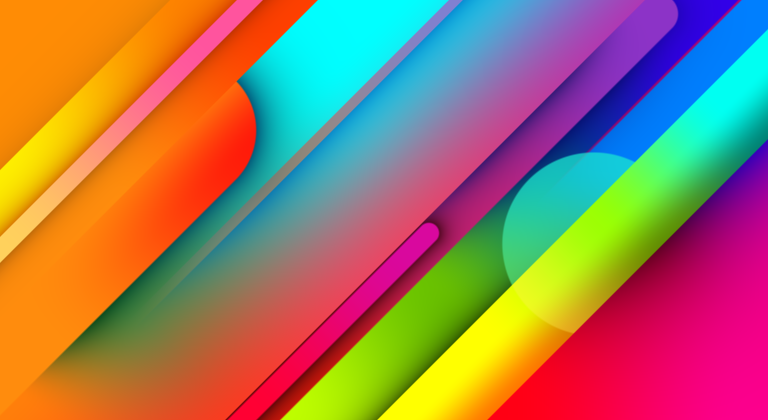
Reproduce this background procedurally as a WebGL 1 fragment shader.

```glsl
precision highp float;
// Overlapping diagonal ribbons, round-ended bars and a translucent disc in vivid gradients.
// Two rotated axes drive everything: "s" crosses the ribbons, "t" runs along them;
// layers are painted back to front with exponential soft shadows.
uniform vec2 u_resolution;

float blur; // antialiasing half width

float past(float d) { return smoothstep(-blur, blur, d); }

float shadow(float d, float width) { return exp(-max(d, 0.0) / width); }

// Distance to a round-ended bar reaching from its tip centre to the lower left
float bar(vec2 p, vec2 tip, float radius) {
  vec2 q = p - tip;
  float along = (q.x + q.y) * 0.7071;
  float across = (q.x - q.y) * 0.7071;
  return length(vec2(max(along, 0.0), across)) - radius;
}

// Three-colour gradient with its stops at x0, x1 and x2
vec3 ramp(vec3 a, vec3 b, vec3 c, float x0, float x1, float x2, float x) {
  return mix(mix(a, b, smoothstep(x0, x1, x)), c, smoothstep(x1, x2, x));
}

// Wide central ribbon: orange to cyan on the left, red to violet on the right
vec3 centralField(float s, float t) {
  vec3 left = ramp(vec3(1.0, 0.5, 0.04), vec3(0.3, 0.62, 0.3), vec3(0.0, 1.0, 1.0), 0.12, 0.6, 1.65, t);
  vec3 right = ramp(vec3(1.0, 0.22, 0.12), vec3(0.94, 0.26, 0.38), vec3(0.7, 0.2, 0.7), 0.5, 1.3, 2.5, t);
  return mix(left, right, smoothstep(0.95, 1.6, s));
}

// Green floor turning into deep blue, with a brighter blue lane
vec3 rightFloor(float s, float t) {
  vec3 low = ramp(vec3(0.75, 1.0, 0.0), vec3(0.42, 0.77, 0.0), vec3(0.06, 0.58, 0.4), 0.7, 1.35, 1.8, t);
  vec3 deep = mix(vec3(0.0, 0.25, 0.6), vec3(0.2, 0.0, 0.92), smoothstep(1.9, 2.5, t));
  float high = smoothstep(1.75, 2.1, t);
  vec3 c = mix(low, deep, smoothstep(1.65, 2.1, t));
  c = mix(c, vec3(0.0, 0.5, 1.0), past(s - 1.762) * high);
  float seam = past(0.004 - abs(s - 1.762));
  return mix(c, vec3(0.75, 0.0, 0.4), seam * smoothstep(1.8, 2.2, t) * 0.85);
}

void main() {
  vec2 p = gl_FragCoord.xy / u_resolution.y;
  float s = p.x - p.y + 1.0;
  float t = p.x + p.y;
  blur = 1.2 / u_resolution.y;

  // Central ribbon with its thin raised strip
  vec3 c = centralField(s, t);
  float stripFade = smoothstep(0.5, 1.2, t);
  c = mix(c, vec3(0.0, 0.42, 0.78), past(s - 1.1) * shadow(s - 1.1, 0.06) * stripFade * 0.75);
  vec3 strip = mix(vec3(0.62, 0.55, 0.45), vec3(0.5, 0.5, 0.82), smoothstep(1.2, 2.1, t));
  c = mix(c, strip, past(s - 1.069) * past(1.102 - s) * stripFade);

  // Large orange bar and its cool shadow
  float body = bar(p, vec2(0.443, 0.69), 0.167);
  vec3 cool = mix(vec3(0.0, 0.25, 0.08), vec3(0.0, 0.3, 0.45), smoothstep(0.4, 1.1, t));
  c = mix(c, cool, shadow(body, 0.05) * smoothstep(0.1, 0.5, t) * 0.9);
  float heat = smoothstep(0.3, 1.3, t) * smoothstep(0.65, 0.95, s);
  c = mix(c, mix(vec3(1.0, 0.55, 0.05), vec3(1.0, 0.1, 0.04), heat), past(-body));

  // Upper left ribbons, each laid over the one to its right
  vec3 lap = mix(vec3(1.0, 0.55, 0.05), vec3(1.0, 0.25, 0.0), smoothstep(0.8, 1.6, t));
  c = mix(c, lap * (1.0 - 0.25 * shadow(s - 0.626, 0.03)), past(0.757 - s));
  vec3 pink = mix(vec3(1.0, 0.82, 0.36), vec3(1.0, 0.33, 0.62), smoothstep(0.4, 1.4, t));
  c = mix(c, pink, past(0.626 - s));
  vec3 gold = mix(vec3(1.0, 0.95, 0.0), vec3(1.0, 0.52, 0.0), smoothstep(0.6, 1.45, t));
  gold *= 1.0 - vec3(0.15, 0.5, 0.0) * shadow(0.564 - s, 0.045);
  c = mix(c, gold, past(0.564 - s));
  vec3 corner = vec3(1.0, 0.55, 0.02) * (1.0 - 0.1 * shadow(0.405 - s, 0.06));
  c = mix(c, corner, past(0.405 - s));

  // Floor right of the central ribbon, shaded by the violet bar
  float violet = bar(p, vec2(1.567, 0.967), 0.0475);
  vec3 ground = rightFloor(s, t);
  float fall = smoothstep(1.3, 2.0, t) * (1.0 - 0.6 * smoothstep(2.2, 2.6, t));
  ground = mix(ground, vec3(0.02, 0.04, 0.4), shadow(violet, 0.045) * fall * 0.8);
  ground *= 1.0 - 0.55 * shadow(1.898 - s, 0.05) * (1.0 - smoothstep(1.3, 2.1, t));

  // Violet-to-red bar, darkened beside the central ribbon
  vec3 wine = ramp(vec3(0.85, 0.1, 0.04), vec3(0.78, 0.13, 0.45), vec3(0.55, 0.2, 0.78), 0.8, 1.55, 2.4, t);
  float gloom = smoothstep(1.2, 1.8, t) * (1.0 - smoothstep(2.1, 2.5, t));
  wine = mix(wine, vec3(0.12, 0.08, 0.42), shadow(s - 1.536, 0.05) * gloom * 0.85);
  ground = mix(ground, wine, past(-violet));

  // Small magenta bar shading the red beneath it
  float magenta = bar(p, vec2(1.021, 0.445), 0.0245);
  ground = mix(ground, vec3(0.2, 0.0, 0.03), shadow(magenta, 0.025) * past(-violet) * 0.75);
  vec3 rose = mix(vec3(1.0, 0.0, 0.2), vec3(0.85, 0.03, 0.62), smoothstep(0.6, 1.4, t));
  ground = mix(ground, rose, past(-magenta));
  c = mix(c, ground, past(s - 1.536));

  // Translucent disc
  float disc = past(0.218 - length(p - vec2(1.414, 0.419)));
  vec3 mint = mix(vec3(0.35, 0.88, 0.45), vec3(0.1, 0.9, 0.82), smoothstep(0.3, 0.6, p.y));
  c = mix(c, mint, disc * 0.75);

  // Bright yellow-to-cyan ribbon
  vec3 neon = ramp(vec3(1.0, 1.0, 0.0), vec3(0.6, 1.0, 0.0), vec3(0.0, 1.0, 0.95), 1.35, 1.88, 2.48, t);
  vec3 rim = ramp(vec3(1.0, 0.4, 0.0), vec3(0.35, 0.5, 0.0), vec3(0.0, 0.45, 0.4), 1.35, 2.05, 2.5, t);
  neon = mix(neon, rim, smoothstep(1.98, 2.17, s) * 0.9);
  neon = mix(neon, vec3(1.0, 0.95, 0.35), disc * 0.35 * (1.0 - smoothstep(1.5, 2.0, t)));
  c = mix(c, neon, past(s - 1.898));

  // Red-to-magenta corner beneath a violet shadow
  vec3 crimson = mix(vec3(1.0, 0.0, 0.08), vec3(1.0, 0.0, 0.56), smoothstep(1.2, 1.78, p.x));
  vec3 night = mix(vec3(0.35, 0.0, 0.1), vec3(0.2, 0.0, 0.75), smoothstep(1.9, 2.5, t));
  float depth = shadow(s - 2.16, 0.17) * smoothstep(1.3, 2.1, t);
  c = mix(c, mix(crimson, night, depth), past(s - 2.16));

  gl_FragColor = vec4(c, 1.0);
}
```
